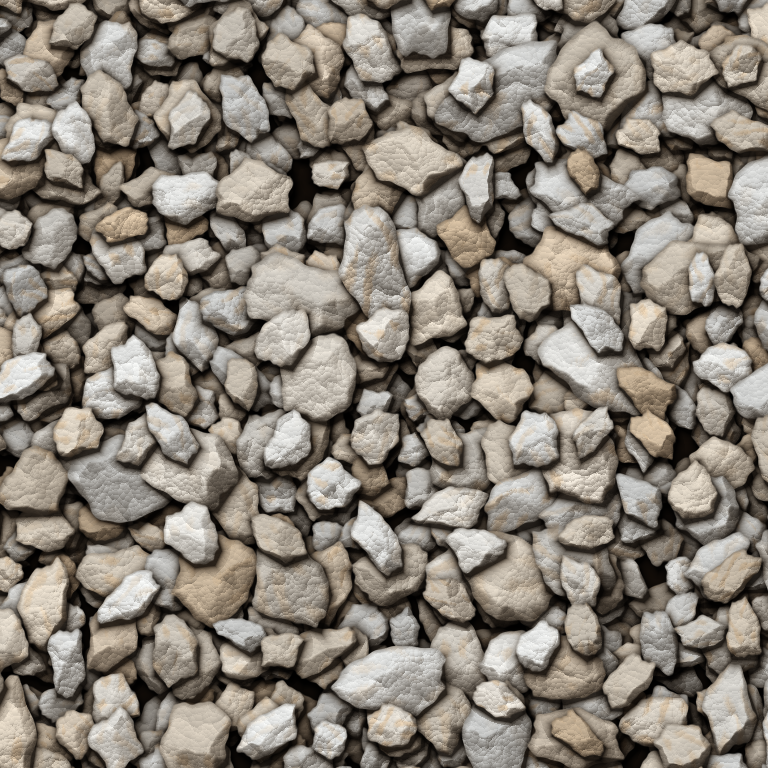
A Shadertoy shader for this texture:

```glsl
const vec3 GREY = vec3(0.81, 0.81, 0.80);
const vec3 CREAM = vec3(0.80, 0.76, 0.70);
const vec3 OCHRE = vec3(0.76, 0.63, 0.47);
const vec3 GAP = vec3(0.08, 0.055, 0.035);
const vec3 WARM_DARKS = vec3(1.0, 1.08, 1.17);
const vec3 LIGHT = vec3(-0.25, 0.5, 0.83);
const vec2 SHADOW_SHIFT = vec2(0.002, -0.005);
const float SHADOW_WIDTH = 0.005;
const float SHADOW_STRENGTH = 0.8;
const float EDGE_SOFT = 0.0012;
const float BUMP = 0.45;
const float CREASE = 38.0;
const float CORNER = 26.0;
const float REACH_LIMIT = 1.5;
const float OPAQUE = 0.02;
const float TAU = 6.28318;
const int SIDES = 7;
const int TOP_FACES = 2;
const int LAYER_COUNT = 6;

// Stones across the canvas, share of cells filled, brightness; top to bottom
const vec3 LAYERS[LAYER_COUNT] = vec3[LAYER_COUNT](
    vec3(15.0, 0.36, 1.0), vec3(8.0, 0.45, 1.0), vec3(11.5, 0.74, 1.0),
    vec3(17.5, 0.85, 0.95), vec3(14.0, 1.0, 0.84), vec3(12.0, 1.0, 0.7));

vec3 hash3(vec2 p) {
    vec3 q = fract(p.xyx * vec3(0.1031, 0.1030, 0.0973));
    q += dot(q, q.yxz + 33.33);
    return fract((q.xxy + q.yzz) * q.zyx);
}

// Cellular noise: offset from the nearest point, the slope of a scalloped surface
vec2 scallop(vec2 p) {
    vec2 cell = floor(p), nearest = vec2(2.0);
    for (int j = -1; j <= 1; j++)
    for (int i = -1; i <= 1; i++) {
        vec2 id = cell + vec2(i, j);
        vec2 offset = p - id - hash3(id).xy;
        if (dot(offset, offset) < dot(nearest, nearest)) nearest = offset;
    }
    return nearest;
}

// Chipped surface slope: warped scallops from broad chips to fine grit
vec2 chipSlope(vec2 uv) {
    vec2 warped = uv + 0.006 * sin(uv.yx * 71.0 + 2.0 * sin(uv * 43.0))
                     + 0.002 * sin(uv.yx * 233.0 + uv * 97.0);
    return 0.5 * scallop(warped * vec2(27.0, 34.0)) + 0.42 * scallop(warped * 79.0 + 9.0)
         + 0.42 * scallop(uv * 180.0 + 41.0);
}

vec3 stoneAlbedo(vec2 q, vec2 seed, vec2 chips) {
    vec3 tone = hash3(seed + 91.7);
    float wave = sin(q.x * 4.0 + seed.x + 2.0 * sin(q.y * 3.0 + seed.y))
               * sin(q.y * 5.0 - 1.5 * sin(q.x * 3.0 + seed.x));
    float stain = smoothstep(0.1, 1.0, wave + 0.4 * chips.x) * tone.y * 0.6;
    vec3 albedo = mix(GREY, CREAM, smoothstep(0.25, 0.75, tone.x));
    albedo = mix(albedo, OCHRE, max(stain, 0.5 * smoothstep(0.82, 1.0, tone.y)));
    return albedo * mix(0.88, 1.05, tone.z) * (1.0 + 0.14 * chips.y);
}

// One side of a stone: direction, reach and slope
vec4 stoneSide(vec2 seed, int k) {
    vec3 rnd = hash3(seed * 1.37 + float(k) * vec2(17.1, 5.3));
    float a = TAU * (float(k) + 0.6 * rnd.x) / float(SIDES);
    return vec4(cos(a), sin(a), mix(0.72, 1.1, rnd.y), mix(0.4, 1.8, rnd.z));
}

// Light on the facets; soft weights blend their normals at creases
float stoneShade(vec2 q, vec2 seed, mat2 turn, vec2 bump) {
    float total = 0.0;
    vec3 normal = vec3(0.0);
    for (int k = 0; k < SIDES + TOP_FACES; k++) {
        vec2 slope;
        float height;
        if (k < SIDES) {
            vec4 side = stoneSide(seed, k);
            slope = side.xy * side.w;
            height = 0.12 + side.w * side.z - dot(q, slope);
        } else {
            slope = (hash3(seed + 11.9 * float(k)).xy - 0.5) * 0.95;
            height = 0.45 - dot(q, slope);
        }
        float weight = exp(-CREASE * max(height, -1.0));
        normal += weight * vec3(slope, 1.0);
        total += weight;
    }
    normal /= total;
    normal.xy = normal.xy * turn + bump;
    float diffuse = max(dot(normalize(normal), normalize(LIGHT)), 0.0);
    return min(mix(0.34, 1.18, diffuse), 1.06);
}

// Adds one stone beneath those already laid, then its shadow on what lies below
void layStone(inout vec3 scene, inout float clear, inout float shadow,
              vec2 p, float radius, vec2 seed, vec2 chips, float brightness) {
    if (length(p) > 2.0 * radius) return;
    vec3 shape = hash3(seed + 37.3);
    float angle = shape.x * TAU, stretch = mix(1.0, 1.35, shape.y);
    mat2 turn = mat2(cos(angle), -sin(angle), sin(angle), cos(angle));
    vec2 axes = radius * vec2(stretch, 1.0 / stretch);
    vec2 q = turn * p / axes;
    if (length(q) > REACH_LIMIT) return;
    q += 0.05 * sin(q.yx * 6.0 + seed) + 0.016 * sin(q.yx * 17.0 + seed.yx);
    vec2 shadowQ = turn * (p - SHADOW_SHIFT) / axes;

    float outline = 0.0, shadowEdge = 0.0;
    for (int k = 0; k < SIDES; k++) {
        vec4 side = stoneSide(seed, k);
        outline += exp(CORNER * (dot(q, side.xy) - side.z));
        shadowEdge = max(shadowEdge, dot(shadowQ, side.xy) - side.z);
    }
    float edge = log(outline) / CORNER;
    float cover = 1.0 - smoothstep(-EDGE_SOFT, EDGE_SOFT, edge * radius);
    if (cover > 0.0) {
        float shade = stoneShade(q, seed, turn, chips * BUMP * mix(0.6, 1.4, shape.z));
        shade *= brightness * shadow * mix(0.78, 1.0, smoothstep(0.0, 0.14, -edge));
        scene += clear * cover * stoneAlbedo(q, seed, chips) * pow(vec3(shade), WARM_DARKS);
        clear *= 1.0 - cover;
    }
    shadow *= 1.0 - SHADOW_STRENGTH * exp(-shadowEdge * radius / SHADOW_WIDTH);
}

void mainImage(out vec4 fragColor, in vec2 fragCoord) {
    vec2 uv = fragCoord / iResolution.y;
    vec2 chips = chipSlope(uv);
    vec3 scene = vec3(0.0);
    float clear = 1.0, shadow = 1.0;
    for (int n = 0; n < LAYER_COUNT && clear > OPAQUE; n++) {
        vec3 layer = LAYERS[n];
        vec2 grid = uv * layer.x + 3.37 * float(n) + 5.0;
        // Rows run upward so that nearer stones cover those behind
        for (int cell = 0; cell < 9 && clear > OPAQUE; cell++) {
            vec2 id = floor(grid) + vec2(1 - cell % 3, cell / 3 - 1);
            vec2 seed = id + 61.0 * float(n);
            vec3 place = hash3(seed + 3.1);
            if (fract(place.z * 37.13 + place.x * 3.7) > layer.y) continue;
            vec2 center = id + 0.5 + (place.xy - 0.5) * 0.5;
            float radius = mix(0.4, 0.57, place.z) / layer.x;
            layStone(scene, clear, shadow, (grid - center) / layer.x, radius, seed, chips, layer.z);
        }
    }
    scene += clear * GAP * shadow;
    fragColor = vec4(clamp(scene, 0.0, 1.0), 1.0);
}
```
